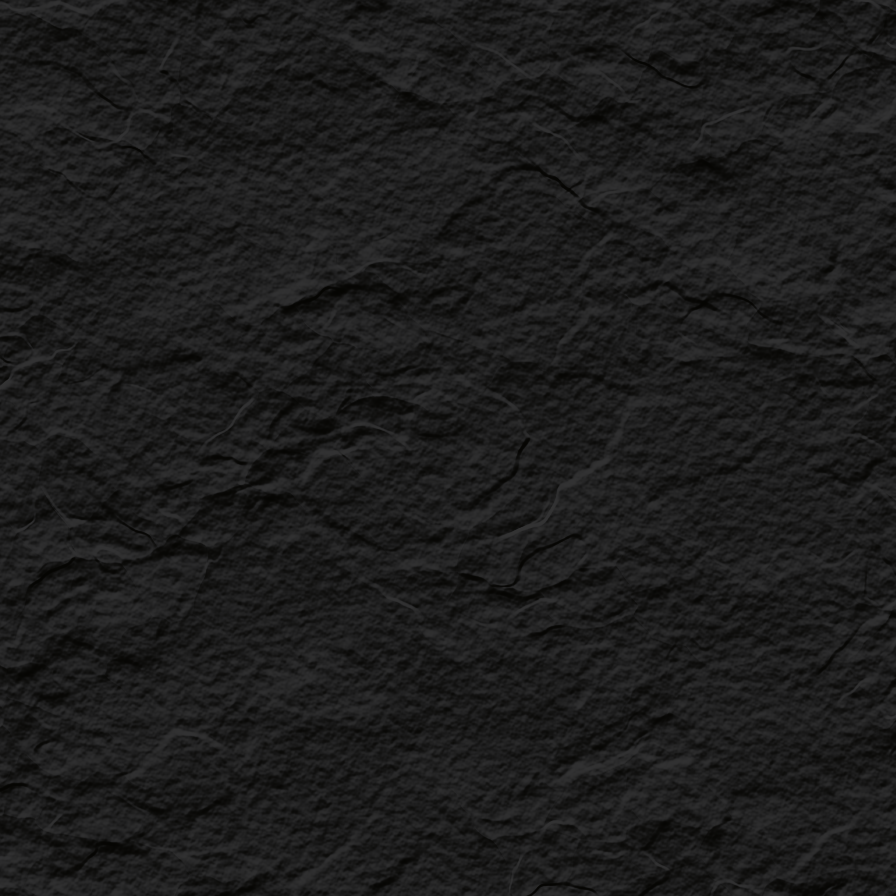
A Shadertoy shader for this texture:

```glsl
const vec3 SHADOW_COLOR = vec3(0.060, 0.059, 0.054);
const vec3 PLASTER_COLOR = vec3(0.111, 0.111, 0.112);
const vec3 LIT_COLOR = vec3(0.160, 0.160, 0.162);
const vec2 LIGHT_DIR = vec2(-0.24, 0.97);
const vec2 STRETCH = vec2(0.88, 1.08);   // lumps are a little wider than tall
const float CONTRAST = 0.80;
const float TONE_LIMIT = 1.8;
const float TONE_BIAS = 0.03;
const float SLOPE_STEP = 0.0010;
const float SHADOW_REACH = 0.010;
const float SHADOW_START = 0.008;
const float SHADOW_STRENGTH = 48.0;
const float SCALLOP_SCALE = 16.0;
const float SCALLOP_HEIGHT = 0.042;
const float LEDGE_SCALE = 9.0;
const float LEDGE_HEIGHT = 0.020;
const float LEDGE_WIDTH = 0.06;
const float GRAIN_SCALE = 78.0;
const float GRAIN_HEIGHT = 0.0098;

// Integer hash, two values in 0..1
vec2 hash2(vec2 cell) {
    uvec2 v = uvec2(ivec2(cell)) * uvec2(1597u, 3571u) + uvec2(8191u, 131u);
    v = v * 1664525u + 1013904223u;
    v.x += v.y * 1664525u;
    v.y += v.x * 1664525u;
    v ^= v >> 16u;
    v.x += v.y * 1664525u;
    v.y += v.x * 1664525u;
    v ^= v >> 16u;
    return vec2(v & 65535u) / 65535.0;
}

float corner(vec2 cell, vec2 offset) {
    return dot(hash2(cell) * 2.0 - 1.0, offset);
}

// Gradient noise, roughly -0.7..0.7
float noise(vec2 p) {
    vec2 i = floor(p), f = p - i;
    vec2 u = f * f * f * (f * (f * 6.0 - 15.0) + 10.0);
    vec2 e = vec2(1.0, 0.0);
    float low = mix(corner(i, f), corner(i + e, f - e), u.x);
    float high = mix(corner(i + e.yx, f - e.yx), corner(i + 1.0, f - 1.0), u.x);
    return 1.2 * mix(low, high, u.y);
}

// Concave cells whose borders rise into thin ridges
float scallops(vec2 p) {
    vec2 i = floor(p), f = p - i;
    float nearest = 8.0;
    for (int y = -1; y <= 1; y++)
    for (int x = -1; x <= 1; x++) {
        vec2 cell = vec2(x, y);
        vec2 d = cell + hash2(i + cell) - f;
        nearest = min(nearest, dot(d, d));
    }
    return min(nearest, 1.0);
}

// Edge of a plaster layer, following a noise contour
float ledge(vec2 p) {
    return smoothstep(-LEDGE_WIDTH, LEDGE_WIDTH, noise(p));
}

// Trowelled relief without the fine grain
float relief(vec2 p) {
    vec2 q = p * STRETCH;
    q += 0.040 * vec2(noise(q * 6.0 + 11.0), noise(q * 6.0 + 47.0));
    q += 0.016 * vec2(noise(q * 19.0 + 71.0), noise(q * 19.0 + 93.0));
    q += 0.007 * vec2(noise(q * 55.0 + 5.0), noise(q * 55.0 + 33.0));
    float rough = smoothstep(-0.3, 0.3, noise(q * 3.6 + 19.0));
    float h = 0.05 * noise(q * 3.0 + 3.0) + 0.032 * noise(q * 8.0 + 61.0);
    h += SCALLOP_HEIGHT * mix(0.2, 1.0, rough) * scallops(q * SCALLOP_SCALE);
    h += LEDGE_HEIGHT * ledge(q * LEDGE_SCALE + 29.0)
         * smoothstep(-0.2, 0.25, noise(q * 5.0 + 83.0));
    h += 0.55 * LEDGE_HEIGHT * rough * ledge(q * LEDGE_SCALE * 1.9 + 7.0);
    h += 0.012 * mix(0.4, 1.2, rough) * noise(q * 36.0 + 13.0);
    return h;
}

// Pitted grain over the whole surface
float grain(vec2 p) {
    float h = 0.0, amplitude = GRAIN_HEIGHT, scale = GRAIN_SCALE;
    for (int octave = 0; octave < 3; octave++) {
        h += amplitude * noise(p * scale + 17.0 * float(octave));
        amplitude *= 0.48;
        scale *= 1.8;
    }
    return h;
}

float surface(vec2 p) {
    return relief(p) + grain(p);
}

void mainImage(out vec4 fragColor, in vec2 fragCoord) {
    vec2 p = fragCoord / min(iResolution.x, iResolution.y) + 2.0;

    // Slope towards the light
    vec2 stride = LIGHT_DIR * SLOPE_STEP;
    float slope = (surface(p - stride) - surface(p + stride)) / (2.0 * SLOPE_STEP);

    // Soft shadow under high edges
    float rise = relief(p + LIGHT_DIR * SHADOW_REACH) - relief(p);
    float shadow = SHADOW_STRENGTH * max(rise - SHADOW_START, 0.0);

    // Tone: -1 shadow, 0 plaster, 1 lit
    float tone = CONTRAST * (slope - shadow) + TONE_BIAS;
    tone = TONE_LIMIT * tanh(tone / TONE_LIMIT);
    vec3 color = tone < 0.0 ? mix(PLASTER_COLOR, SHADOW_COLOR, -tone)
                            : mix(PLASTER_COLOR, LIT_COLOR, tone);
    fragColor = vec4(max(color, 0.0), 1.0);
}
```
